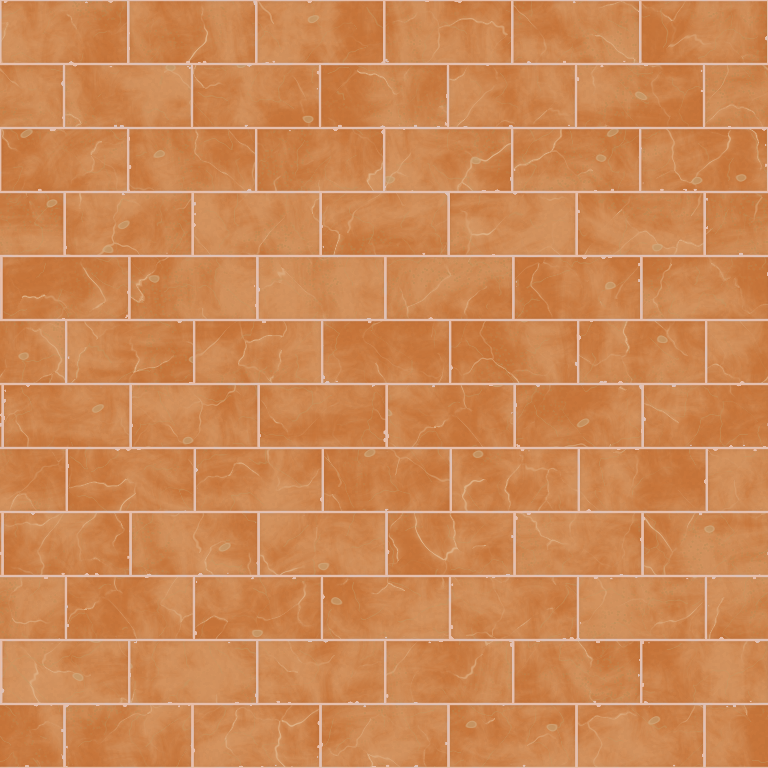
Write a three.js fragment shader that draws this texture.

```glsl
varying vec2 vUv;

vec2 hash2(vec2 p) {
  vec3 q = fract(p.xyx * vec3(0.1031, 0.1030, 0.0973));
  q += dot(q, q.yzx + 33.33);
  return fract((q.xx + q.yz) * q.zy);
}

// Layered, rotated sines, roughly -0.7 to 0.7
float clouds(vec2 p) {
  float sum = 0.0, amp = 0.5;
  for (int i = 0; i < 6; i++) {
    p = mat2(0.8, 0.6, -0.6, 0.8) * p * 1.75;
    p += 0.8 * sin(p.yx * 0.9 + float(i));
    sum += amp * sin(p.x) * sin(p.y + 1.3);
    amp *= 0.64;
  }
  return sum;
}

// Cellular noise: centre distance, border distance, cell hash, border hash
vec4 cells(vec2 p) {
  vec2 base = floor(p), nearVec = vec2(8.0), nextVec = vec2(8.0);
  vec2 nearId = base, nextId = base;
  for (int y = -2; y <= 2; y++) {
    for (int x = -2; x <= 2; x++) {
      vec2 id = base + vec2(float(x), float(y));
      vec2 v = id + 0.1 + 0.8 * hash2(id) - p;
      if (dot(v, v) < dot(nearVec, nearVec)) {
        nextVec = nearVec;
        nextId = nearId;
        nearVec = v;
        nearId = id;
      } else if (dot(v, v) < dot(nextVec, nextVec)) {
        nextVec = v;
        nextId = id;
      }
    }
  }
  float border = dot(0.5 * (nearVec + nextVec), normalize(nextVec - nearVec));
  return vec4(length(nearVec), border, hash2(nearId + 7.0).x,
              hash2(nearId + nextId + 31.0).y);
}

void main() {
  // Running bond: 6 tiles across, 12 rows, with a slight drift between rows
  float row = floor(vUv.y * 12.0);
  float shift = 0.5 * (1.0 - mod(row, 2.0)) - 0.011 - 0.011 * sin(row * 0.55 - 0.7);
  vec2 grid = vec2(vUv.x * 6.0 + shift, vUv.y * 12.0);
  vec2 id = vec2(mod(floor(grid.x), 6.0), row);
  vec2 local = fract(grid) * vec2(2.0, 1.0);
  vec2 seed = hash2(id + 3.7);
  vec2 stone = local + 40.0 * seed;
  float pixel = fwidth(vUv.y) * 12.0;

  // Mottled terracotta
  float broad = clouds(stone * 0.9);
  float fine = clouds(stone * 4.0 + 9.0);
  float tone = broad + 0.45 * fine + 0.35 * (seed.x - 0.5);
  vec3 color = mix(vec3(0.775, 0.455, 0.225), vec3(0.825, 0.57, 0.365),
                   smoothstep(-0.85, 0.8, tone));

  // Olive speckles gathered in patches
  vec4 grain = cells(stone * 22.0);
  float patches = smoothstep(0.05, 0.6, clouds(stone * 0.8 + 21.0));
  float speckle = smoothstep(0.5, 0.9, grain.z) * smoothstep(0.6, 0.2, grain.x);
  color = mix(color, vec3(0.70, 0.53, 0.32), 0.5 * patches * speckle);
  color *= 1.0 + 0.025 * (grain.z - 0.5);

  // Winding veins, with a pale haze on one side of some
  vec2 bend = stone * 1.25;
  bend += 0.17 * sin(bend.yx * 3.1 + vec2(0.4, 2.0));
  bend += 0.06 * sin(bend.yx * 8.3 + vec2(1.7, 0.2));
  bend += 0.012 * sin(bend.yx * 31.0);
  vec4 vein = cells(bend);
  float strength = smoothstep(0.2, 0.8, vein.w) * smoothstep(-0.5, 0.5, clouds(stone * 1.3 + 5.0));
  float line = 1.0 - smoothstep(0.003, 0.018 + pixel * 0.6, vein.y);
  float haze = exp(-vein.y * 13.0) * step(0.5, vein.z);
  color = mix(color, vec3(0.86, 0.66, 0.48), strength * (0.75 * line + 0.45 * haze));

  // Faint secondary cracks
  vec4 crack = cells(bend * 1.7 + 13.0);
  float thread = 1.0 - smoothstep(0.0, 0.018 + pixel, crack.y);
  color = mix(color, vec3(0.76, 0.60, 0.39), 0.45 * thread * smoothstep(0.55, 0.9, crack.w));

  // Sparse grey fossil flecks with pale rims
  vec4 fleck = cells(stone * vec2(1.1, 1.6) + 0.03 * sin(stone.yx * 17.0));
  float present = step(0.87, fleck.z);
  float body = 1.0 - smoothstep(0.07, 0.11, fleck.x);
  float rim = smoothstep(0.05, 0.09, fleck.x) * body;
  color = mix(color, vec3(0.77, 0.62, 0.44), 0.65 * body * present);
  color = mix(color, vec3(0.86, 0.69, 0.52), 0.6 * rim * present);

  // Pale grout, widened by small chips along the tile edges
  vec2 margin = min(local, vec2(2.0, 1.0) - local);
  float edge = min(margin.x, margin.y);
  vec4 chip = cells(stone * 11.0 + 3.0);
  float chipped = step(0.93, chip.z) * (1.0 - smoothstep(0.2, 0.45, chip.x));
  float halfWidth = 0.02 + 0.03 * chipped;
  float grout = 1.0 - smoothstep(halfWidth - 0.5 * pixel, halfWidth + 0.5 * pixel, edge);
  vec3 groutColor = mix(vec3(0.91, 0.75, 0.67), vec3(0.87, 0.76, 0.72),
                        smoothstep(-0.2, 0.5, fine));
  color *= 1.0 - 0.05 * exp(-max(edge - 0.02, 0.0) * 45.0);
  gl_FragColor = vec4(mix(color, groutColor, grout), 1.0);
}
```
